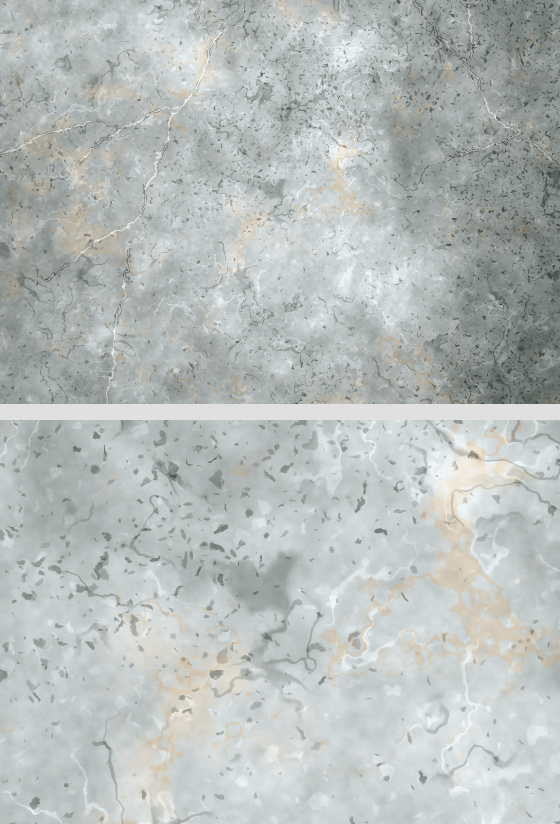
Top, the full canvas; bottom, a detail of the centre.
Write a WebGL 2 fragment shader that draws this texture.

```glsl
#version 300 es
precision highp float;
// Weathered grey stone slab: cloudy fbm tone with soft pale glows, ragged dark
// pits, light grains, curled contour cracks, faint ochre stains and pale veins.
// Everything is laid out in units of the canvas height.
uniform vec2 u_resolution;
out vec4 fragColor;

const vec3 STONE_DARK = vec3(0.29, 0.32, 0.30);
const vec3 STONE_LIGHT = vec3(0.865, 0.89, 0.895);
const vec3 OCHRE = vec3(0.72, 0.62, 0.49);
const float BASE_TONE = 0.705;
const float CLOUD = 0.24;
const float MOTTLE = 0.36;
const float GRAIN = 0.10;
const float PIT_DEPTH = 0.30;
const float VEIN_WIDTH = 0.0016;

// Glows: centre and radius
const vec3 GLOWS[5] = vec3[5](
  vec3(0.45, 0.85, 0.08), vec3(0.88, 0.86, 0.08), vec3(0.87, 0.61, 0.07),
  vec3(0.93, 0.32, 0.13), vec3(0.27, 0.17, 0.05));

// Veins: start and end of each branch
const int VEIN_COUNT = 11;
const vec4 VEINS[VEIN_COUNT] = vec4[VEIN_COUNT](
  vec4(0.57, 0.92, 0.43, 0.74), vec4(0.43, 0.74, 0.19, 0.60),
  vec4(0.22, 0.69, 0.00, 0.62), vec4(0.43, 0.74, 0.34, 0.47),
  vec4(0.34, 0.47, 0.12, 0.32), vec4(0.32, 0.40, 0.26, 0.00),
  vec4(1.01, 1.00, 1.17, 0.83), vec4(1.17, 0.83, 1.25, 0.70),
  vec4(1.25, 0.70, 1.40, 0.56), vec4(1.18, 1.00, 1.17, 0.83),
  vec4(1.11, 0.61, 1.29, 0.66));

float hash(vec2 p) {
  return fract(sin(dot(p, vec2(127.1, 311.7))) * 43758.5453);
}

float noise(vec2 p) {
  vec2 i = floor(p), f = fract(p);
  f = f * f * (3.0 - 2.0 * f);
  return mix(mix(hash(i), hash(i + vec2(1, 0)), f.x),
             mix(hash(i + vec2(0, 1)), hash(i + vec2(1, 1)), f.x), f.y);
}

float fbm(vec2 p) {
  float sum = 0.0, amp = 0.5;
  for (int i = 0; i < 5; i++) {
    sum += amp * noise(p);
    p = mat2(1.6, 1.2, -1.2, 1.6) * p + 7.3;
    amp *= 0.5;
  }
  return sum / 0.97;
}

float blob(vec2 p, vec2 centre, vec2 radius) {
  vec2 d = (p - centre) / radius;
  return exp(-dot(d, d));
}

// Scattered spots with random place, size, direction and strength
float flecks(vec2 p, float scale, float density, float stretch, float salt) {
  vec2 q = p * scale, cell = floor(q);
  float aa = 0.06 + 0.7 * scale / u_resolution.y, cover = 0.0;
  for (int y = -1; y <= 1; y++)
  for (int x = -1; x <= 1; x++) {
    vec2 c = cell + vec2(x, y), s = c + salt;
    vec2 d = q - c - vec2(hash(s + 1.7), hash(s + 5.3));
    float a = 6.283 * hash(s + 9.1), h = hash(s + 3.9);
    float r = mix(0.12, 0.46, h * h);
    d = mat2(cos(a), sin(a), -sin(a), cos(a)) * d;
    float spot = smoothstep(aa, -aa, length(d * vec2(1.0, stretch)) - r);
    cover = max(cover, spot * step(hash(s), density) * (0.45 + 0.55 * hash(s + 6.6)));
  }
  return cover;
}

// Thin line along the middle level of a noise field
float contour(float n, float width) {
  return 1.0 - smoothstep(0.2 * width, width, abs(n - 0.5));
}

float segmentDistance(vec2 p, vec2 a, vec2 b) {
  vec2 d = b - a;
  return length(p - a - d * clamp(dot(p - a, d) / dot(d, d), 0.0, 1.0));
}

void main() {
  vec2 p = gl_FragCoord.xy / u_resolution.y;
  vec2 warp = vec2(fbm(p * 9.0), fbm(p * 9.0 + 31.0)) - 0.5;
  vec2 rough = vec2(fbm(p * 90.0), fbm(p * 90.0 + 17.0)) - 0.5;
  float patches = fbm(p * 4.0 + 3.0), fine = fbm(p * 26.0 + 11.0);

  // Broad light and shade
  float tone = BASE_TONE + CLOUD * (fbm(p * 2.4 + warp * 0.3) - 0.5);
  float rightShade = smoothstep(0.90, 1.38, p.x + 0.15 * warp.x);
  tone += 0.06 * blob(p, vec2(0.75, 0.38), vec2(0.42, 0.32));
  tone += 0.06 * blob(p, vec2(0.25, 0.92), vec2(0.35, 0.2));
  tone -= 0.16 * rightShade + 0.09 * blob(p, vec2(1.0, 0.72), vec2(0.11, 0.26));
  tone -= 0.08 * blob(p, vec2(1.3, 0.05), vec2(0.3, 0.25));
  tone -= 0.08 * blob(p, vec2(0.0, 0.42), vec2(0.15, 0.3));
  for (int i = 0; i < 5; i++)
    tone += 0.13 * blob(p + warp * 0.15, GLOWS[i].xy, GLOWS[i].zz);

  // Mottling, slanted streaks and grain
  float streaks = noise(mat2(0.9, 0.4, -0.4, 0.9) * p * vec2(60.0, 18.0));
  tone += MOTTLE * 0.5 * (fbm(p * 14.0 + warp) + fine - 1.0);
  tone += 0.05 * (streaks - 0.5) + GRAIN * (fbm(p * 130.0) - 0.5);

  // Pits, grains and curled cracks
  float pitted = 0.12 + 0.6 * smoothstep(0.46, 0.68, patches) + 0.3 * rightShade
    + 0.4 * blob(p, vec2(0.75, 0.74), vec2(0.14, 0.16));
  float pits = flecks(p + rough * 0.018, 72.0, 0.5 * pitted, 1.9, 0.0);
  pits = max(pits, 0.8 * flecks(p + rough * 0.012, 120.0, 0.5 * pitted, 1.5, 40.0));
  float grains = flecks(p + rough * 0.018, 62.0, 0.3, 1.3, 80.0);
  float curls = contour(noise(p * 26.0 + warp * 5.0 + rough * 0.4), 0.07);
  float curlMask = smoothstep(0.50, 0.66, fbm(p * 13.0 + 53.0));
  tone += 0.09 * grains * (0.4 + fine);
  tone -= PIT_DEPTH * pits * (0.55 + 0.8 * fine) + 0.15 * curls * curlMask;
  float paleMask = smoothstep(0.46, 0.62, fbm(p * 12.0 + 37.0));
  tone += 0.09 * paleMask * contour(noise(p * 24.0 + warp * 6.0 + rough * 0.5 + 70.0), 0.07);

  // Veins with a stained rim and a broken dark hairline
  float vein = 0.0, rim = 0.0, hairline = 0.0;
  vec2 bent = p + warp * 0.07 + rough * 0.014;
  for (int i = 0; i < VEIN_COUNT; i++) {
    float d = segmentDistance(bent, VEINS[i].xy, VEINS[i].zw);
    float w = VEIN_WIDTH * (0.4 + fine);
    vein = max(vein, smoothstep(w + 0.0020, w - 0.0012, d));
    rim = max(rim, exp(-d * d / 0.00012));
    hairline = max(hairline, smoothstep(0.0022, 0.0005, abs(d - 0.003)));
  }
  float broken = smoothstep(0.32, 0.62, noise(p * 24.0 + 5.0));
  tone += 0.19 * vein * (0.15 + 0.85 * broken) - 0.17 * hairline * (1.0 - broken);

  // Ochre stains in patches, along veins and at the left edge
  float stain = 0.55 * smoothstep(0.56, 0.74, fbm(p * 5.0 + 90.0)) * smoothstep(0.42, 0.68, fine);
  stain += 0.8 * contour(noise(p * 10.0 + warp * 5.0 + rough + 23.0), 0.09)
    * smoothstep(0.54, 0.66, fbm(p * 7.0 + 61.0));
  stain += 0.25 * rim * fine + 0.6 * blob(p, vec2(0.05, 0.5), vec2(0.03, 0.17)) * fine;
  vec3 colour = mix(STONE_DARK, STONE_LIGHT, clamp((tone - 0.31) / 0.57, -0.05, 1.12));
  vec3 stained = OCHRE * (0.38 + 0.95 * tone);
  colour = mix(colour, stained, 0.55 * clamp(stain, 0.0, 1.0) * (1.0 - 0.7 * vein));
  fragColor = vec4(clamp(colour, 0.0, 1.0), 1.0);
}
```
